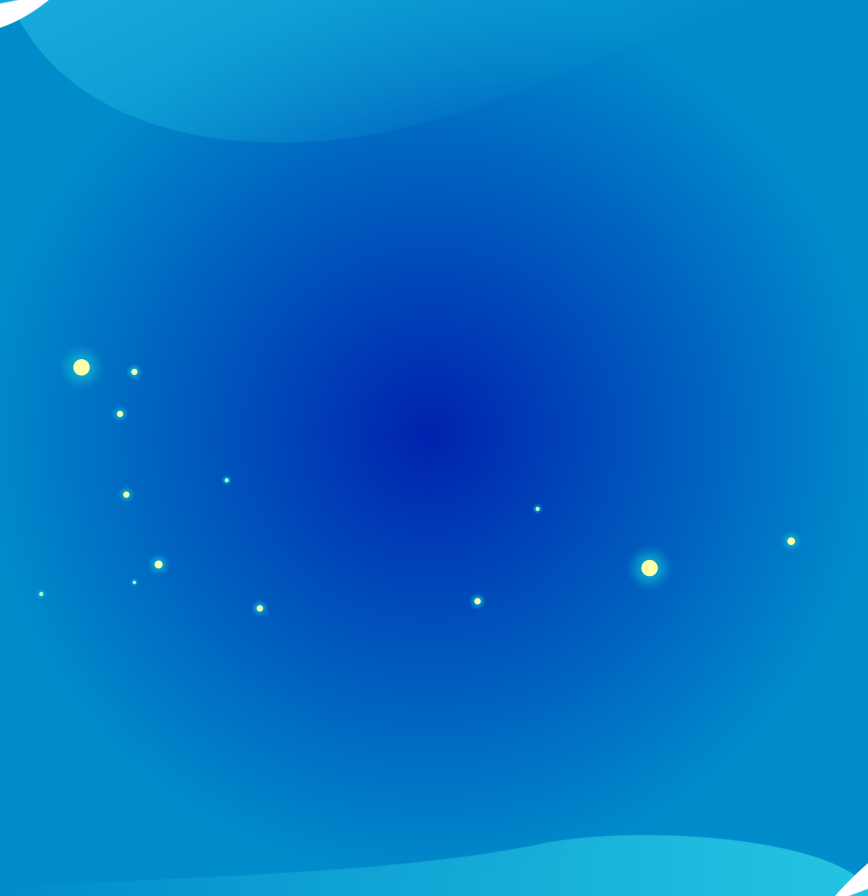
Write a Shadertoy shader that draws this background.

```glsl
// Deep blue radial glow framed by two translucent cyan waves, white slivers in
// two corners and a scatter of glowing yellow dots. Waves are cubic Bezier
// edges solved for x; all lengths are percent of the canvas height.

// Height at x of a cubic Bezier whose x grows along the curve
float curveHeight(float x, vec2 a, vec2 b, vec2 c, vec2 d) {
    float t = 0.5, stride = 0.25;
    vec2 q = a;
    for (int i = 0; i < 16; i++) {
        float s = 1.0 - t;
        q = s * s * s * a + 3.0 * s * s * t * b + 3.0 * s * t * t * c + t * t * t * d;
        t += q.x < x ? stride : -stride;
        stride *= 0.5;
    }
    return q.y;
}

// White blade between an outer arc and an inner line, q measured from a corner
float sliver(vec2 q, vec3 arc, vec2 line, float px) {
    float outer = arc.x - arc.y * q.x - arc.z * q.x * q.x - q.y;
    float inner = q.y - line.x + line.y * q.x;
    return smoothstep(-px, px, outer) * smoothstep(-px, px, inner);
}

// Dots: centre x, centre y, radius
const vec3 dots[13] = vec3[13](
    vec3(9.1, 59.0, 0.91), vec3(72.5, 36.6, 0.91), vec3(17.7, 37.0, 0.44),
    vec3(88.3, 39.6, 0.42), vec3(15.0, 58.5, 0.34), vec3(13.4, 53.8, 0.34),
    vec3(14.1, 44.8, 0.34), vec3(29.0, 32.1, 0.35), vec3(53.3, 32.9, 0.35),
    vec3(25.3, 46.4, 0.22), vec3(60.0, 43.2, 0.22), vec3(4.6, 33.7, 0.22),
    vec3(15.0, 35.0, 0.18));

void mainImage(out vec4 fragColor, in vec2 fragCoord) {
    float px = 100.0 / iResolution.y;
    vec2 p = fragCoord * px;
    float width = iResolution.x * px;

    // Radial background
    float r = length(p - vec2(47.9, 51.6));
    vec3 col = mix(vec3(0.0, 0.135, 0.685), vec3(0.0, 0.548, 0.795), min(r / 50.0, 1.0));

    // Upper wave, fading to the right and downward
    float top = p.x < 31.25
        ? curveHeight(p.x, vec2(2.0, 98.0), vec2(7.2, 88.5), vec2(18.2, 84.1), vec2(31.25, 84.1))
        : curveHeight(p.x, vec2(31.25, 84.1), vec2(52.1, 84.1), vec2(65.1, 94.8), vec2(85.9, 100.0));
    float topFade = clamp(1.0 - (p.x - 5.0) / 81.0 - (100.0 - p.y) / 39.0, 0.0, 1.0);
    col = mix(col, vec3(0.09, 0.67, 0.855), topFade * smoothstep(-px, px, p.y - top));

    // Lower wave, fading to the left
    float bottom = p.x < 61.2
        ? curveHeight(p.x, vec2(0.0, 0.9), vec2(23.4, 2.3), vec2(45.6, 2.6), vec2(61.2, 6.0))
        : curveHeight(p.x, vec2(61.2, 6.0), vec2(71.6, 7.8), vec2(89.8, 6.6), vec2(95.7, 2.1));
    float bottomFade = clamp(p.x / 92.0, 0.0, 1.0);
    col = mix(col, vec3(0.14, 0.76, 0.88), bottomFade * smoothstep(-px, px, bottom - p.y));

    // Corner slivers
    float white = sliver(vec2(p.x, 100.0 - p.y), vec3(3.1, 0.33, 0.044), vec2(0.4, 0.2), px);
    white += sliver(vec2(width - p.x, p.y), vec3(3.65, 0.85, 0.038), vec2(0.8, 0.37), px);
    col = mix(col, vec3(1.0), min(white, 1.0));

    // Glowing dots, the smallest ones greener
    for (int i = 0; i < 13; i++) {
        float size = dots[i].z;
        float d = length(p - dots[i].xy);
        float halo = clamp((2.9 * size - d) / (1.9 * size), 0.0, 1.0);
        col = mix(col, vec3(0.06, 0.72, 0.82), 0.75 * pow(halo, 1.3));
        vec3 core = mix(vec3(0.65, 1.0, 0.8), vec3(1.0, 1.0, 0.67), smoothstep(0.15, 0.4, size));
        col = mix(col, core, smoothstep(0.6 * px, -0.6 * px, d - size));
    }
    fragColor = vec4(col, 1.0);
}
```
